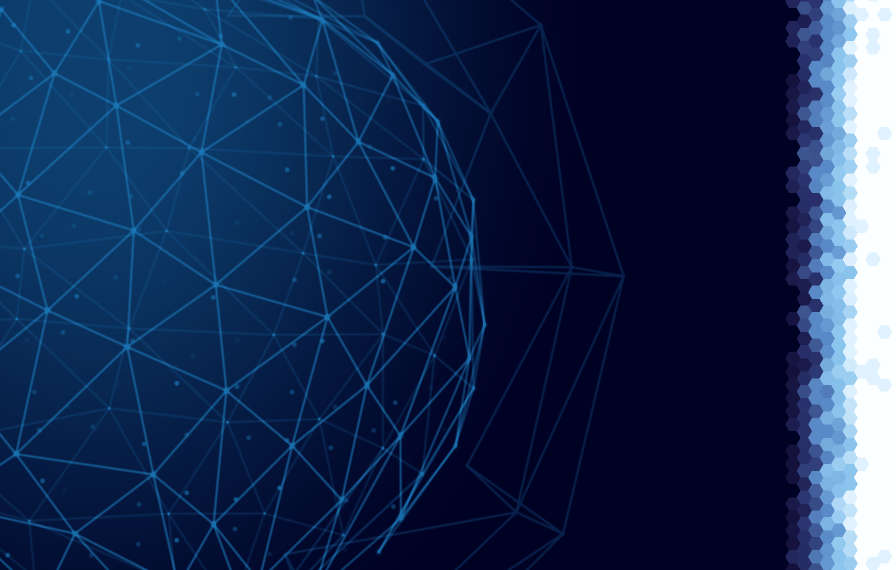
Write a Shadertoy shader that draws this background.

```glsl
// A glowing wireframe globe on deep navy, with a faint coarse shell around it
// and a strip of hexagons dissolving to white on the right. The globe joins
// jittered spiral points on a sphere; the hexagons are a coloured lattice.

float hash(vec2 p) {
    vec3 q = fract(p.xyx * 0.1031);
    q += dot(q, q.yzx + 33.33);
    return fract((q.x + q.y) * q.z);
}

// Soft coverage of the segment from a to b
float line(vec2 p, vec2 a, vec2 b) {
    vec2 pa = p - a, ba = b - a;
    float d = length(pa - ba * clamp(dot(pa, ba) / dot(ba, ba), 0.0, 1.0));
    return 1.0 - smoothstep(0.0, 0.0022 + 1.0 / iResolution.y, d);
}

// Point i of a jittered spiral on the unit sphere, tilted in the view plane
vec3 spherePoint(float i) {
    float h = 1.0 - 2.0 * (i + 0.5) / 130.0;
    h = clamp(h + 0.07 * (hash(vec2(i, 3.0)) - 0.5), -1.0, 1.0);
    float a = 2.39996 * i + 0.22 * (hash(vec2(i, 8.0)) - 0.5);
    float r = sqrt(1.0 - h * h);
    vec3 v = vec3(r * cos(a), h, r * sin(a));
    v.xy = mat2(0.94, 0.34, -0.34, 0.94) * v.xy;
    return v;
}

// Mesh of near and far sphere edges; p is in units of the globe radius
float globe(vec2 p) {
    if (length(p) > 1.04) return 0.0;
    float glow = 0.0;
    for (int i = 0; i < 130; i++) {
        vec3 a = spherePoint(float(i));
        float front = smoothstep(-0.7, 0.5, a.z);
        glow += 0.4 * front * (1.0 - smoothstep(0.002, 0.015, length(p - a.xy)));
        // Spiral neighbours lie a Fibonacci number of steps away
        int hop = 8, next = 13;
        for (int k = 0; k < 3; k++) {
            if (i + hop < 130) {
                vec3 b = spherePoint(float(i + hop));
                float near = smoothstep(-0.6, 0.6, 0.5 * (a.z + b.z));
                glow += mix(0.2, 0.68, near) * line(p * 0.617, a.xy * 0.617, b.xy * 0.617);
            }
            int sum = hop + next;
            hop = next;
            next = sum;
        }
    }
    return min(glow, 1.0);
}

vec2 polar(float degrees, float r) {
    return r * vec2(cos(radians(degrees)), sin(radians(degrees)));
}

// Vertex i of the shell's outer (0), middle (1) or inner (2) ring
vec2 shellPoint(float i, int ring) {
    float wave = sin(1.5708 * i);
    if (ring == 0) return polar(34.0 - 31.5 * i, 0.855);
    if (ring == 1) return polar(27.5 - 28.5 * i + 5.0 * wave, 0.7 + 0.065 * min(i, 1.0));
    return polar(39.0 - 33.0 * i, 0.65 - 0.13 * wave * wave);
}

float shell(vec2 p) {
    float glow = 0.0;
    for (int n = -1; n < 4; n++) {
        float i = float(n);
        vec2 rim = shellPoint(i, 0), mid = shellPoint(i, 1), core = shellPoint(i, 2);
        vec2 nextMid = shellPoint(i + 1.0, 1);
        glow += line(p, rim, shellPoint(i + 1.0, 0)) + line(p, rim, mid)
              + line(p, rim, nextMid) + line(p, mid, nextMid) + line(p, rim, core)
              + line(p, mid, core) + line(p, mid, shellPoint(i + 1.0, 2));
    }
    return min(glow, 1.0);
}

// Hexagon strip: colour and opacity by column, shuffled per cell
vec4 hexagons(vec2 p) {
    vec2 size = vec2(0.0402, 0.0232), q = p - vec2(1.391, 0.0);
    vec2 a = size * round(q / size), b = size * (floor(q / size) + 0.5);
    vec2 cell = round((length(q - a) < length(q - b) ? a : b) / size * 2.0);
    float h = hash(cell + 40.0), column = cell.x;
    if (column < 0.0 || (column == 0.0 && h < 0.45)) return vec4(0.0);
    if (column > 5.0) {
        float pale = step(0.86, h) * step(column, 8.0);
        return vec4(mix(vec3(0.99, 1.0, 1.0), vec3(0.88, 0.95, 1.0), pale), 1.0);
    }
    float t = column + 1.7 * (hash(cell + 91.0) - 0.5);
    vec3 c = mix(vec3(0.08, 0.07, 0.24), vec3(0.16, 0.19, 0.42), smoothstep(-0.5, 1.4, t));
    c = mix(c, vec3(0.35, 0.54, 0.78), smoothstep(1.2, 2.5, t));
    c = mix(c, vec3(0.54, 0.77, 0.93), smoothstep(2.8, 4.1, t));
    c = mix(c, vec3(0.88, 0.95, 1.0), smoothstep(4.2, 5.6, t));
    return vec4(c, 1.0);
}

void mainImage(out vec4 fragColor, in vec2 fragCoord) {
    vec2 p = fragCoord / iResolution.y;
    vec2 centre = vec2(0.24, 0.478);

    // Navy backdrop lit from the upper left
    float light = 1.0 - smoothstep(0.08, 1.05, length((p - vec2(0.16, 0.9)) * vec2(1.15, 0.85)));
    vec3 color = mix(vec3(0.0, 0.006, 0.14), vec3(0.05, 0.245, 0.43), light);

    // Shell, globe and drifting specks
    vec3 cyan = vec3(0.11, 0.49, 0.75);
    color = mix(color, cyan, 0.24 * shell(p - centre));
    color = mix(color, cyan, 0.85 * globe((p - centre) / 0.617));
    vec2 cell = floor(p / 0.09);
    vec2 speck = (cell + 0.15 + 0.7 * vec2(hash(cell), hash(cell + 17.0))) * 0.09;
    float dot_ = 1.0 - smoothstep(0.002, 0.006, length(p - speck));
    color = mix(color, cyan, 0.7 * dot_ * hash(cell + 5.0) * step(length(p - centre), 0.6));

    // Hexagons, averaged over four samples for smooth edges
    vec4 strip = vec4(0.0);
    for (int i = 0; i < 4; i++) {
        vec4 s = hexagons(p + (vec2(i % 2, i / 2) - 0.5) * 0.5 / iResolution.y);
        strip += 0.25 * vec4(s.rgb * s.a, s.a);
    }
    fragColor = vec4(color * (1.0 - strip.a) + strip.rgb, 1.0);
}
```
